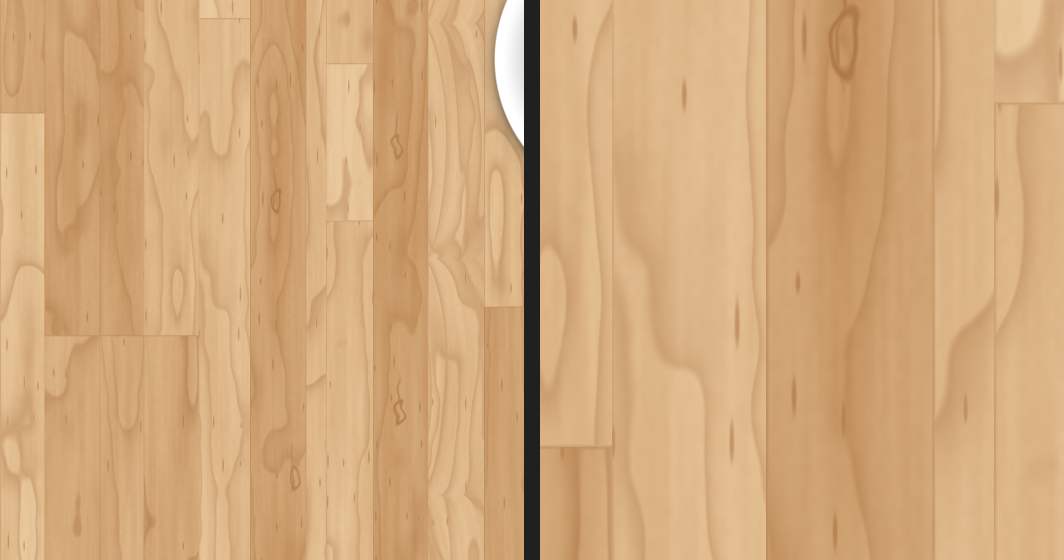
Left: the whole. Right: its middle third, enlarged.
Reproduce this texture procedurally as a Shadertoy shader.

```glsl
const vec3 DARK_WOOD = vec3(0.74, 0.53, 0.325);
const vec3 PALE_WOOD = vec3(0.915, 0.785, 0.615);
const vec3 GRAIN_BROWN = vec3(0.60, 0.37, 0.18);
const vec2 DISC_CENTER = vec2(1.222, 0.956);
const float DISC_RADIUS = 0.278;
const float CURL_PERIOD = 0.45;
const int STRIP_COUNT = 11;
const int CURLY_STRIP = 9;
const int SHORT_STRIP = 7;

// Each strip: left edge, joint height, tone above, tone below
const vec4 STRIPS[STRIP_COUNT] = vec4[STRIP_COUNT](
    vec4(0.000, 0.853, 0.48, 0.82), vec4(0.085, 0.428, 0.46, 0.53),
    vec4(0.190, 0.428, 0.44, 0.52), vec4(0.274, 0.428, 0.75, 0.53),
    vec4(0.379, 1.033, 0.86, 0.78), vec4(0.477, -1.0, 0.36, 0.36),
    vec4(0.583, -1.0, 0.77, 0.77), vec4(0.622, 0.647, 0.90, 0.77),
    vec4(0.712, -1.0, 0.34, 0.34), vec4(0.817, -1.0, 0.78, 0.78),
    vec4(0.924, 0.483, 0.78, 0.41));

float hash(vec2 p) {
    return fract(sin(dot(p, vec2(127.1, 311.7))) * 43758.5);
}

float noise(vec2 p) {
    vec2 i = floor(p), f = fract(p);
    f = f * f * (3.0 - 2.0 * f);
    return mix(mix(hash(i), hash(i + vec2(1, 0)), f.x),
               mix(hash(i + vec2(0, 1)), hash(i + vec2(1, 1)), f.x), f.y);
}

// Growth lines: slow darkening that ends in a sharp edge
float growthLines(vec2 p, float seed, float count) {
    vec2 q = p * vec2(13.0, 2.3) + seed * 17.3;
    float field = noise(q) + 0.30 * noise(q * vec2(2.0, 3.1) + 5.0)
                + 0.06 * noise(q * vec2(3.0, 11.0));
    float s = fract(field * count);
    return pow(s, 5.0) * smoothstep(1.0, 0.92, s);
}

// Short dark dashes, one per chosen cell
float flecks(vec2 p, float seed) {
    vec2 q = p * vec2(36.0, 13.0) + seed * 7.0;
    vec2 cell = floor(q);
    vec2 center = 0.3 + 0.4 * vec2(hash(cell + 3.1), hash(cell + 8.7));
    vec2 size = vec2(0.07, 0.10 + 0.15 * hash(cell + 1.9));
    float d = length((fract(q) - center) / size);
    return step(0.76, hash(cell)) * smoothstep(1.2, 0.3, d);
}

// Ragged vertical knot with a trailing crack
float knot(vec2 p, vec2 center) {
    vec2 d = p - center;
    d.x += 0.012 * (noise(p * vec2(30.0, 55.0)) - 0.5);
    float ring = abs(length(d / vec2(0.010, 0.026)) - 0.8);
    float crack = smoothstep(0.0025, 0.0005, abs(d.x + 0.004))
                * smoothstep(0.06, 0.03, abs(d.y - 0.02));
    return max(0.75 * smoothstep(0.32, 0.0, ring), 0.6 * crack);
}

// Arcs that bulge sideways and meet in cusps
vec2 curl(vec2 p) {
    float arc = abs(sin(3.14159 * (p.y - 0.574) / CURL_PERIOD));
    return p - vec2(0.045 * sqrt(arc + 0.01), 0.0);
}

vec3 wood(vec2 p) {
    int k = 0;
    for (int i = 1; i < STRIP_COUNT; i++) if (p.x >= STRIPS[i].x) k = i;
    vec4 strip = STRIPS[k];
    float above = step(strip.y, p.y);
    float tone = mix(strip.w, strip.z, above);
    float seed = float(k) + 0.37 * above + 1.0;
    float jointDistance = abs(p.y - strip.y);
    if (k == SHORT_STRIP) {
        float topJoint = 0.947;
        jointDistance = min(jointDistance, abs(p.y - topJoint));
        if (p.y > topJoint) { tone = 0.74; seed += 0.41; }
    }
    vec2 g = k == CURLY_STRIP ? curl(p) : p;

    // Broad shading and fine fibres
    tone += 0.22 * (noise(g * vec2(20.0, 2.5) + seed * 9.0) - 0.5);
    tone += 0.17 * (noise(g * vec2(90.0, 4.0) + seed * 5.0) - 0.5);
    tone += 0.10 * (noise(g * vec2(220.0, 14.0) + seed) - 0.5);
    tone += 0.06 * (noise(p * vec2(240.0, 150.0)) - 0.5);
    vec3 color = mix(DARK_WOOD, PALE_WOOD, clamp(tone, 0.0, 1.0));

    // Figure, pores and knots
    float strength = mix(0.28, 0.48, hash(vec2(seed, 4.0)));
    float marks = strength * growthLines(g, seed, 3.5);
    if (k == CURLY_STRIP) marks = max(marks, 0.38 * growthLines(g * vec2(1.6, 0.3), 2.0, 3.0));
    marks = max(marks, 0.42 * flecks(p, seed));
    for (int i = 0; i < 2; i++) {
        vec2 shift = float(i) * vec2(0.235, -0.403);
        marks = max(marks, 0.75 * knot(p, vec2(0.528, 0.685) + shift));
        marks = max(marks, 0.60 * knot(p, vec2(0.561, 0.157) + float(i) * vec2(0.196, 0.632)));
    }

    // Seams between strips and at board ends
    float seam = smoothstep(0.003, 0.0, abs(p.x - strip.x)) * mix(0.15, 0.45, hash(vec2(seed, 9.0)));
    seam = max(seam, 0.25 * smoothstep(0.0025, 0.0, jointDistance));
    return mix(color, GRAIN_BROWN, max(marks, seam));
}

void mainImage(out vec4 fragColor, in vec2 fragCoord) {
    float pixel = 1.0 / iResolution.x;
    vec2 p = fragCoord * pixel;
    vec3 color = vec3(0.0);
    for (int i = 0; i < 4; i++) {
        vec2 offset = vec2(i % 2, i / 2) * 0.5 - 0.25;
        color += 0.25 * wood(p + offset * pixel);
    }

    // Pale disc with a soft shadow and a shaded middle
    float shadow = length(p - DISC_CENTER + vec2(0.0, 0.006)) - DISC_RADIUS;
    color *= 1.0 - 0.32 * exp(-90.0 * max(shadow, 0.0));
    float d = length(p - DISC_CENTER) - DISC_RADIUS;
    vec3 disc = vec3(mix(0.87, 1.0, smoothstep(-0.06, -0.012, d)));
    color = mix(color, disc, smoothstep(pixel, -pixel, d));
    fragColor = vec4(color, 1.0);
}
```
